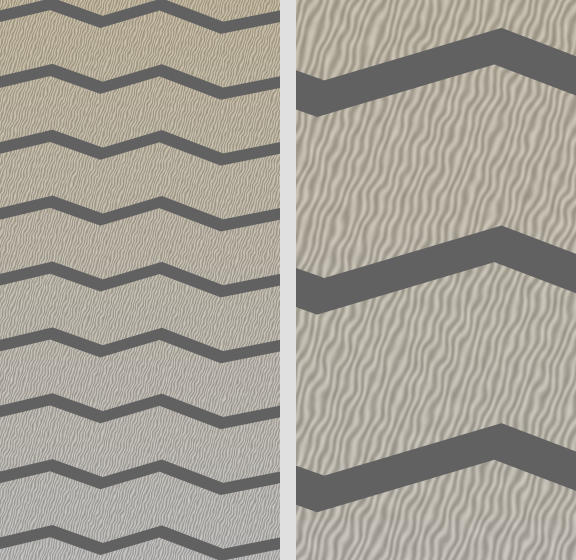
Left: the whole. Right: its middle third, enlarged.
Give the GLSL for this pattern, as a Shadertoy shader.

```glsl
// Uneven grey zigzag bands over a finely grained ground fading from warm to neutral.
#define ROWS 8.5            // band repeats down the canvas
#define ROW_OFFSET 0.0807   // height of the lowest band at the left side
#define BAND_HEIGHT 0.0436  // vertical thickness of a band
#define EDGE_SHIFT 0.0085   // sideways lag of the lower edge
#define GRAIN_COUNT 96.0    // grain strokes across
#define GRAIN_SLANT 0.32
#define GRAIN_WARP 0.85
#define GRAIN_CONTRAST 0.08
#define BAND_COLOR vec3(0.38)
#define WARM_GROUND vec3(0.706, 0.667, 0.580)
#define COOL_GROUND vec3(0.690, 0.685, 0.678)

const float TAU = 6.28319;
const float CANVAS_HEIGHT = 2.0; // canvas width is 1

// Corners of one zigzag, which spans the canvas width
const vec2 CORNERS[6] = vec2[6](
    vec2(0.0, 0.0), vec2(0.1875, 0.0443), vec2(0.367, -0.0195),
    vec2(0.578, 0.043), vec2(0.797, -0.0404), vec2(1.0, 0.0));

float zigzag(float x) {
    x = fract(x);
    float height = 0.0;
    for (int i = 0; i < 5; i++) {
        vec2 a = CORNERS[i], b = CORNERS[i + 1];
        if (x >= a.x) height = mix(a.y, b.y, (x - a.x) / (b.x - a.x));
    }
    return height;
}

vec2 gradientAt(vec2 cell) {
    vec3 q = fract(cell.xyx * vec3(0.1031, 0.1030, 0.0973));
    q += dot(q, q.yzx + 33.33);
    float angle = TAU * fract((q.x + q.y) * q.z);
    return vec2(cos(angle), sin(angle));
}

float gradientNoise(vec2 p) {
    vec2 cell = floor(p), f = fract(p);
    vec2 u = f * f * f * (f * (f * 6.0 - 15.0) + 10.0);
    vec2 e = vec2(0.0, 1.0);
    float low = mix(dot(gradientAt(cell), f),
                    dot(gradientAt(cell + e.yx), f - e.yx), u.x);
    float high = mix(dot(gradientAt(cell + e.xy), f - e.xy),
                     dot(gradientAt(cell + e.yy), f - e.yy), u.x);
    return mix(low, high, u.y);
}

// Short wavy strokes, leaning right and broken up by noise
float grain(vec2 p) {
    float warp = GRAIN_WARP * gradientNoise(p * vec2(42.0, 34.0));
    float breakup = gradientNoise(p * vec2(90.0, 55.0) + 17.0);
    float stroke = sin(TAU * (GRAIN_COUNT * (p.x - GRAIN_SLANT * p.y) + warp));
    return stroke + 0.6 * breakup;
}

// Signed vertical distance to the nearest band, negative inside
float bandDistance(vec2 p) {
    float period = CANVAS_HEIGHT / ROWS;
    float upper = zigzag(p.x);
    float lower = zigzag(p.x + EDGE_SHIFT) - BAND_HEIGHT;
    float y = p.y - ROW_OFFSET - 0.5 * (upper + lower);
    return abs(mod(y + 0.5 * period, period) - 0.5 * period) - 0.5 * (upper - lower);
}

void mainImage(out vec4 fragColor, in vec2 fragCoord) {
    vec2 uv = fragCoord / iResolution.xy;
    vec2 p = uv * vec2(1.0, CANVAS_HEIGHT);
    float pixel = CANVAS_HEIGHT / iResolution.y;

    // Ground
    vec3 color = mix(COOL_GROUND, WARM_GROUND, uv.y);
    color += GRAIN_CONTRAST * grain(p);

    // Bands
    float coverage = 1.0 - smoothstep(-0.7 * pixel, 0.7 * pixel, bandDistance(p));
    color = mix(color, BAND_COLOR, coverage);

    fragColor = vec4(color, 1.0);
}
```
